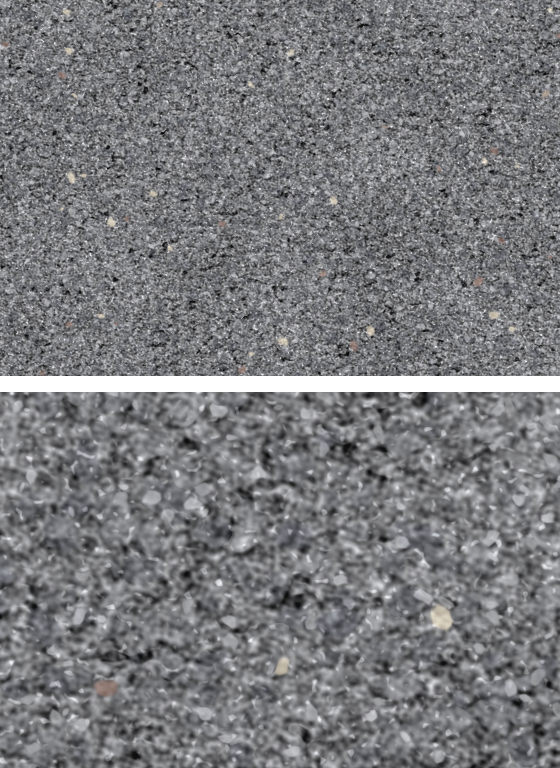
Top, the full canvas; bottom, a detail of the centre.
Reproduce this texture procedurally as a Shadertoy shader.

```glsl
vec2 hash2(vec2 cell) {
    vec3 h = fract(cell.xyx * vec3(0.1031, 0.1030, 0.0973));
    h += dot(h, h.yzx + 33.33);
    return fract((h.xx + h.yz) * h.zy);
}

float cornerSlope(vec2 cell, vec2 offset) {
    return dot(hash2(cell) * 2.0 - 1.0, offset);
}

float gradientNoise(vec2 p) {
    vec2 cell = floor(p), f = fract(p), e = vec2(1, 0);
    vec2 u = f * f * f * (f * (f * 6.0 - 15.0) + 10.0);
    float low = mix(cornerSlope(cell, f), cornerSlope(cell + e, f - e), u.x);
    float high = mix(cornerSlope(cell + e.yx, f - e.yx), cornerSlope(cell + 1.0, f - 1.0), u.x);
    return mix(low, high, u.y);
}

mat2 rotation(float angle) {
    float c = cos(angle), s = sin(angle);
    return mat2(c, s, -s, c);
}

// Scattered angular stones: x is coverage, y is a random value per stone
vec2 stones(vec2 p, float density, float share) {
    vec2 result = vec2(0);
    float edge = 0.06 + 0.7 * density / iResolution.y;
    p *= density;
    for (int j = -1; j <= 1; j++) {
        for (int i = -1; i <= 1; i++) {
            vec2 cell = floor(p) + vec2(i, j);
            vec2 place = hash2(cell + 17.0), kind = hash2(cell + 171.0);
            if (kind.x > share) continue;
            vec2 q = rotation((kind.y - 0.5) * 2.4) * (p - cell - 0.15 - 0.7 * place);
            q.x *= 0.72;
            float facet = max(max(abs(q.x), abs(q.y)), abs(q.x * 0.8 + q.y * 0.7));
            float size = mix(0.18, 0.46, fract(place.x * 13.0 + kind.y));
            float cover = 1.0 - smoothstep(-edge, edge, mix(facet, length(q), 0.4) - size);
            if (cover > result.x) result = vec2(cover, fract(kind.y * 7.0 + place.y));
        }
    }
    return result;
}

void mainImage(out vec4 fragColor, in vec2 fragCoord) {
    vec2 p = fragCoord / iResolution.y;
    vec2 rough = p + 0.006 * vec2(gradientNoise(p * 75.0), gradientNoise(p * 75.0 + 41.0));
    vec2 tilted = rotation(0.35) * p;

    // Gritty binder at several scales
    float grit = 0.24 * gradientNoise(p * vec2(44, 58) + 9.0)
               + 0.34 * gradientNoise(rough * vec2(88, 108))
               + 0.40 * gradientNoise(tilted * vec2(155, 175));
    float tone = 0.47 + 0.09 * gradientNoise(p * 4.5) + grit;

    // Worn chips with a thin shadow below each
    vec2 chip = stones(rough, 36.0, 0.55);
    float shadow = stones(rough + vec2(-0.001, 0.005), 36.0, 0.55).x * (1.0 - chip.x);
    tone = mix(tone, 0.39 + 0.19 * chip.y + 0.6 * grit, 0.75 * chip.x);
    tone -= 0.09 * shadow;

    // Dark pits gathered in loose clusters
    float pits = smoothstep(0.04, 0.34, gradientNoise(rough * vec2(58, 80) + 23.0));
    pits *= smoothstep(-0.15, 0.3, gradientNoise(p * vec2(15, 20) + 5.0));
    tone -= 0.32 * pits * (1.0 - 0.5 * chip.x);

    // Sparkling facets
    float glint = smoothstep(0.18, 0.46, gradientNoise(tilted * vec2(135, 150) + 67.0));
    tone += 0.25 * glint * (1.0 - 0.6 * pits);
    vec2 fleck = stones(rough + 3.0, 85.0, 0.07);
    tone = mix(tone, 0.65 + 0.2 * fleck.y, 0.7 * fleck.x);

    vec3 color = clamp(tone, 0.06, 0.93) * vec3(0.993, 0.996, 1.014);
    color += vec3(-0.012, -0.004, 0.014) * chip.x * (1.0 - chip.y);

    // Rare cream and reddish pebbles
    vec2 pebble = stones(rough + 7.0, 46.0, 0.016);
    vec3 pebbleColor = mix(vec3(0.56, 0.46, 0.43), vec3(0.86, 0.82, 0.74), smoothstep(0.2, 0.5, pebble.y));
    color = mix(color, pebbleColor + 0.35 * grit, 0.85 * pebble.x);

    fragColor = vec4(clamp(color, 0.0, 1.0), 1.0);
}
```
